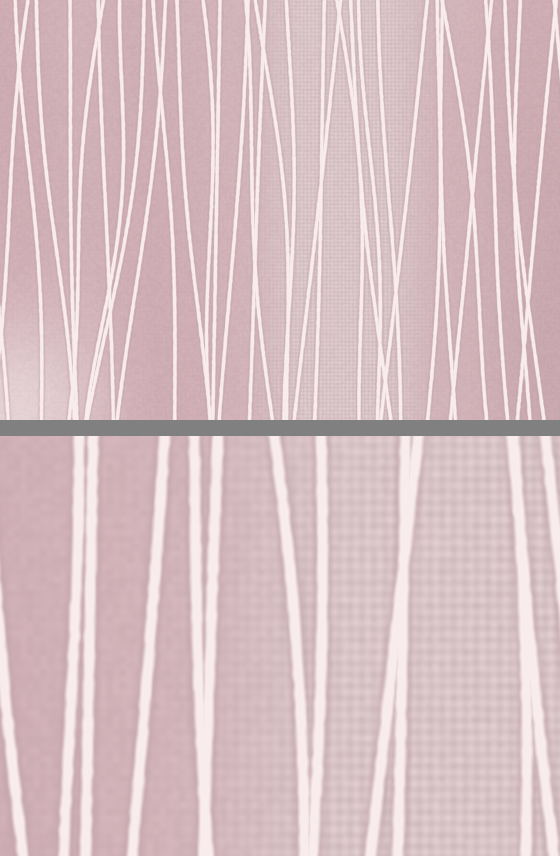
Top, the full canvas; bottom, a detail of the centre.
Reproduce this pattern procedurally as a Shadertoy shader.

```glsl
// Satin wallpaper: long pale strands lean, bow and cross over a rose ground.
// Each strand is a curve x(y) with hashed lean and swing; the nearest one gives
// the coverage. The ground blends soft sheens, fine grain and a woven band.

const vec3 ROSE   = vec3(0.800, 0.660, 0.690);
const vec3 BLUSH  = vec3(0.822, 0.712, 0.732);
const vec3 PEARL  = vec3(0.848, 0.768, 0.780);
const vec3 SHADE  = vec3(0.745, 0.630, 0.652);
const vec3 GLOW   = vec3(0.910, 0.845, 0.855);
const vec3 STRAND = vec3(0.975, 0.925, 0.925);

const float STRANDS = 37.0;
const float HALF_WIDTH = 0.0043;

float hash(vec2 p) {
    vec3 q = fract(vec3(p.xyx) * 0.1031);
    q += dot(q, q.yzx + 33.33);
    return fract((q.x + q.y) * q.z);
}

float valueNoise(vec2 p) {
    vec2 cell = floor(p), f = fract(p);
    f = f * f * (3.0 - 2.0 * f);
    float low  = mix(hash(cell), hash(cell + vec2(1, 0)), f.x);
    float high = mix(hash(cell + vec2(0, 1)), hash(cell + vec2(1, 1)), f.x);
    return mix(low, high, f.y);
}

// Soft bell of the given radii around a centre
float bell(vec2 p, vec2 centre, vec2 radius) {
    vec2 d = (p - centre) / radius;
    return exp(-dot(d, d));
}

// Distance from p to one curved strand, using its slope to keep width even
float strandDistance(vec2 p, float id, float span) {
    float start = (id + 0.5 + 1.5 * (hash(vec2(id, 3.0)) - 0.5)) / STRANDS;
    float lean  = 0.25 * (hash(vec2(id, 17.0)) - 0.5);
    float swing = 0.050 * (hash(vec2(id, 29.0)) - 0.5);
    float rate  = mix(3.0, 5.5, hash(vec2(id, 41.0)));
    float phase = 6.2832 * hash(vec2(id, 53.0));
    float x = mix(-0.06, span + 0.06, start)
            + lean * (p.y - 0.5) + swing * sin(rate * p.y + phase);
    float slope = lean + swing * rate * cos(rate * p.y + phase);
    return abs(p.x - x) * inversesqrt(1.0 + slope * slope);
}

float nearestStrand(vec2 p, float span) {
    float nearest = 1.0;
    for (float id = 0.0; id < STRANDS; id++)
        nearest = min(nearest, strandDistance(p, id, span));
    return nearest;
}

// Crossed threads, from -1 to 1
float weave(vec2 p, float threads) {
    vec2 wave = cos(6.2832 * threads * p);
    return 0.5 * (wave.x + wave.y);
}

vec3 satinGround(vec2 p, float span) {
    float u = p.x / span;
    float band = smoothstep(0.42, 0.55, u) * (1.0 - smoothstep(0.68, 0.80, u));
    float sheen = 0.55 * valueNoise(vec2(u * 7.0, p.y * 1.3) + 4.0)
                + 0.40 * smoothstep(0.25, 0.45, u) * (1.0 - smoothstep(0.80, 0.95, u))
                + 0.25 * p.y;
    vec3 colour = mix(ROSE, BLUSH, clamp(sheen, 0.0, 1.0));
    colour = mix(colour, PEARL, 0.95 * band);

    // Corner glow at lower left, deeper rose at lower right
    colour = mix(colour, GLOW, 0.85 * bell(p, vec2(0.04, 0.02), vec2(0.20, 0.22)));
    colour = mix(colour, SHADE, 0.35 * bell(p, vec2(span, 0.20), vec2(0.16, 0.50)));

    // Woven threads show mostly in the pale band; grain lies everywhere
    float patchy = 0.6 + 0.4 * valueNoise(p * 9.0);
    colour += weave(p, 110.0) * mix(0.005, 0.038, band) * patchy;
    colour += 0.026 * (valueNoise(p * 190.0) - 0.5);
    return colour;
}

void mainImage(out vec4 fragColor, in vec2 fragCoord) {
    vec2 p = fragCoord / iResolution.y;
    float span = iResolution.x / iResolution.y;
    float soft = max(0.0021, 0.75 / iResolution.y);

    // Slightly uneven edge, like printed foil
    float d = nearestStrand(p, span) + 0.0012 * (valueNoise(p * 130.0) - 0.5);

    vec3 colour = satinGround(p, span);
    float rim = 1.0 - smoothstep(HALF_WIDTH, HALF_WIDTH + 0.007, d);
    colour = mix(colour, SHADE, 0.50 * rim);

    float cover = 1.0 - smoothstep(HALF_WIDTH - soft, HALF_WIDTH + soft, d);
    colour = mix(colour, STRAND, cover);
    fragColor = vec4(colour, 1.0);
}
```
